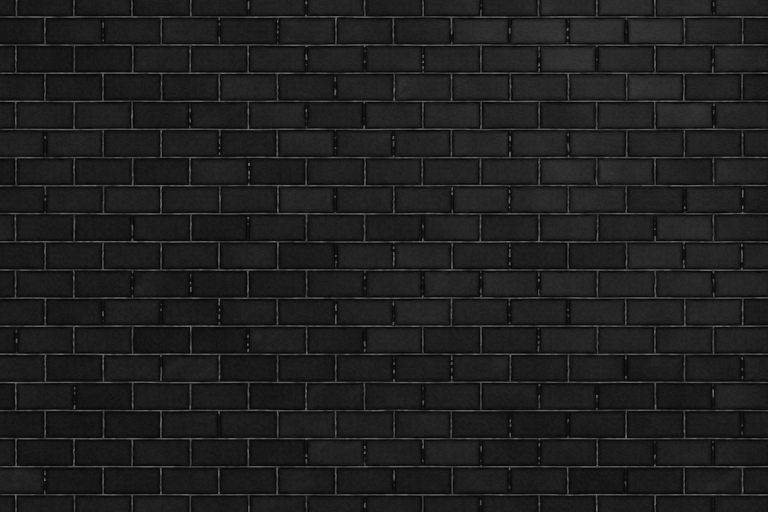
A WebGL 2 fragment shader for this texture:

```glsl
#version 300 es
precision highp float;

uniform vec2 u_resolution;
out vec4 outColor;

#define BRICK vec2(0.1135, 0.0549)   // pitch, in canvas heights
#define FIRST_BED 0.0335             // height of the lowest bed joint
#define FIRST_JOINT 0.775            // shift of even rows, in bricks
#define GAP_HALF 0.0037              // dark recess around the mortar
#define BED_HALF 0.0015              // light mortar, horizontal
#define JOINT_HALF 0.0017            // light mortar, vertical
#define FACE_TONE 0.119
#define GAP_TONE 0.035
#define MORTAR_TONE 0.34
#define BRICK_VARIATION 0.26
#define GRAIN 0.03

float hash(vec2 p) {
  return fract(sin(dot(p, vec2(127.1, 311.7))) * 43758.5453);
}

float noise(vec2 p) {
  vec2 i = floor(p), f = fract(p);
  f = f * f * (3.0 - 2.0 * f);
  return mix(mix(hash(i), hash(i + vec2(1, 0)), f.x),
             mix(hash(i + vec2(0, 1)), hash(i + vec2(1, 1)), f.x), f.y);
}

float fbm(vec2 p) {
  float sum = 0.0, gain = 0.5;
  for (int i = 0; i < 4; i++) {
    sum += gain * noise(p);
    p = p * 2.03 + 17.0;
    gain *= 0.5;
  }
  return sum;
}

// Coverage of a strip, softened by about one pixel
float strip(float dist, float halfWidth, float pixel) {
  return clamp((halfWidth - dist) / pixel + 0.5, 0.0, 1.0);
}

void main() {
  float pixel = 1.0 / u_resolution.y;
  vec2 p = gl_FragCoord.xy * pixel;
  vec2 uv = gl_FragCoord.xy / u_resolution;

  // Running bond: odd rows move by half a brick
  float v = (p.y - FIRST_BED) / BRICK.y;
  float row = floor(v);
  float u = p.x / BRICK.x - FIRST_JOINT - 0.5 * mod(row, 2.0);
  float joint = floor(u + 0.5);
  float bed = floor(v + 0.5);
  u += (hash(vec2(joint, row) + 3.7) - 0.5) * 0.018;
  vec2 brick = vec2(floor(u), row);

  // Signed offsets from the nearest joints, slightly ragged
  float dx = (u - joint) * BRICK.x + (noise(p * vec2(90.0, 170.0)) - 0.5) * 0.0011;
  float dy = (v - bed) * BRICK.y + (noise(vec2(p.x * 18.0, bed * 7.3)) - 0.5) * 0.0009;
  float edge = min(abs(dx), abs(dy));

  // Soft light from the upper right, dimmer to the left and below
  vec2 fromLight = uv - vec2(0.8, 0.8);
  float light = 0.78 + 0.52 * exp(-3.2 * dot(fromLight, fromLight));
  light *= 0.9 + 0.22 * noise(uv * vec2(4.0, 3.0) + 2.0);
  light *= 1.0 - 0.15 * smoothstep(0.95, 1.0, uv.x);

  // Glazed face: own tone, darker rim, cloudy wear and fine grain
  float tone = FACE_TONE * light * (1.0 + BRICK_VARIATION * (hash(brick) - 0.5));
  tone *= mix(0.68, 1.06, smoothstep(0.002, 0.012, edge));
  tone *= 0.82 + 0.38 * fbm(p * 16.0 + hash(brick + 5.1) * 40.0);
  tone += GRAIN * (noise(p * 300.0) - 0.5);

  // Pale scuffs on a few bricks
  float scuffed = step(0.9, hash(brick + 9.4));
  float scuff = smoothstep(0.4, 0.8, fbm(mat2(0.8, -0.6, 0.6, 0.8) * p * vec2(25.0, 45.0)));
  tone += 0.03 * scuffed * scuff;

  // Dark recess, wider where the brick edge has chipped
  float chip = GAP_HALF * (0.7 + 0.7 * noise(p * 75.0));
  tone = mix(tone, GAP_TONE, 0.9 * strip(edge, chip, pixel));

  // Mortar: even in the beds, broken in some of the vertical joints
  float bedWear = 0.6 + 0.45 * smoothstep(0.2, 0.65, fbm(vec2(p.x * 34.0, bed * 5.7)));
  float broken = step(0.68, hash(vec2(joint, row) + 21.3) + 0.25 * exp(-50.0 * (uv.x - 0.5) * (uv.x - 0.5)));
  float flecks = smoothstep(0.45, 0.75, noise(p * vec2(60.0, 190.0) + 8.0));
  float jointWear = mix(0.7 + 0.35 * flecks, 0.12 + 0.9 * flecks, broken);
  float mortar = max(strip(abs(dy), BED_HALF, pixel) * bedWear,
                     strip(abs(dx), JOINT_HALF, pixel) * jointWear);
  float mortarTone = MORTAR_TONE * (0.75 + 0.5 * noise(p * 140.0 + 31.0));
  tone = mix(tone, mortarTone, clamp(mortar, 0.0, 1.0));

  outColor = vec4(vec3(tone), 1.0);
}
```
